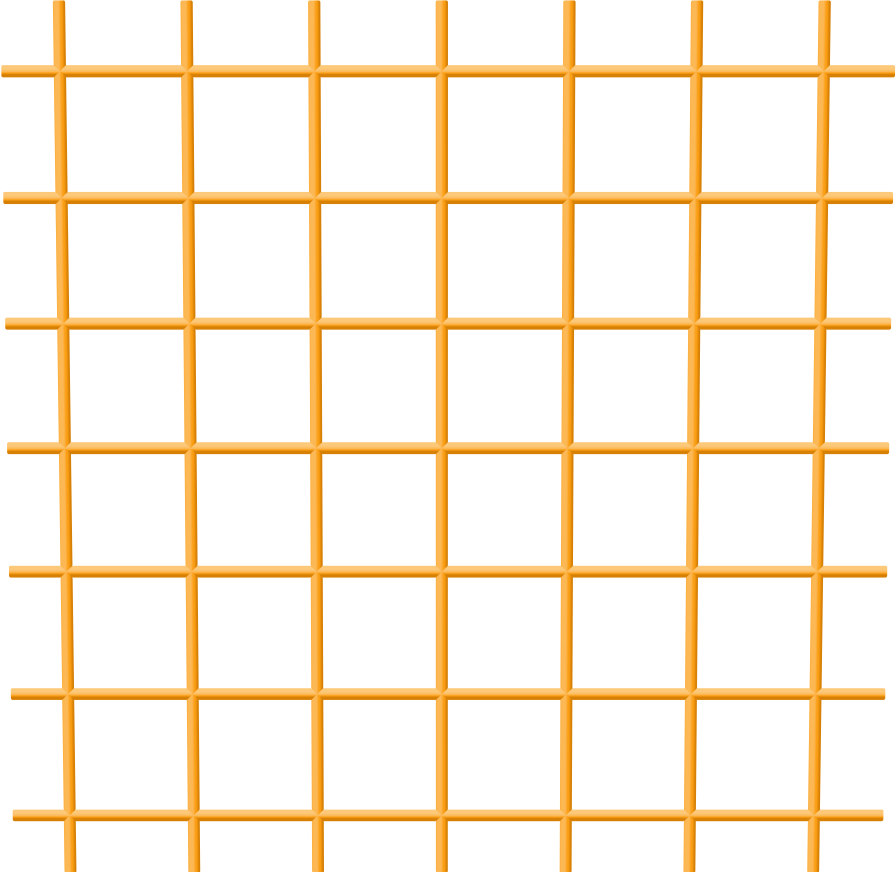
A Shadertoy shader for this pattern:

```glsl
const float CELL = 0.146;          // grid spacing, in canvas heights
const float TAPER = 0.00441;       // perspective shrink per row
const vec2 ORIGIN = vec2(0.5067, 0.0817);
const float LAST = 3.0;            // bars run from -LAST to LAST
const float HALF_WIDTH = 0.048;    // bar half width, in cells

const vec3 PALE = vec3(0.99, 0.79, 0.48);
const vec3 LIGHT = vec3(0.99, 0.72, 0.33);
const vec3 ORANGE = vec3(0.98, 0.62, 0.08);
const vec3 DARK = vec3(0.84, 0.50, 0.02);

// Canvas position (y down) to grid cells; z is the perspective depth.
vec3 toGrid(vec2 p) {
    vec2 t = (p - ORIGIN) / CELL;
    float depth = 1.0 / (1.0 - TAPER * t.y);
    return vec3(t * depth - vec2(0.0, LAST), depth);
}

// Signed offset to the nearest bar on each axis.
vec2 barOffset(vec2 g) {
    return g - clamp(round(g), -LAST, LAST);
}

// Rounded bar: position along, offset across, and the two ends.
float barDistance(float along, float across, float start, float end) {
    float radius = 0.015;
    vec2 halfSize = vec2(0.5 * (end - start), HALF_WIDTH);
    vec2 q = abs(vec2(along - 0.5 * (start + end), across)) - halfSize + radius;
    return length(max(q, 0.0)) + min(max(q.x, q.y), 0.0) - radius;
}

// Lit from above: pale top, dark underside.
vec3 horizontalShade(float t) {
    vec3 c = mix(PALE, LIGHT, smoothstep(0.25, 0.6, t));
    c = mix(c, ORANGE, smoothstep(0.5, 0.68, t));
    return mix(c, DARK, smoothstep(0.62, 0.8, t));
}

// Lit from the left: light side, orange core, dark right edge.
vec3 verticalShade(float t) {
    vec3 c = mix(ORANGE, LIGHT, smoothstep(-0.15, 0.15, t));
    c = mix(c, ORANGE, smoothstep(0.4, 0.68, t));
    return mix(c, DARK, smoothstep(0.68, 0.95, t));
}

void mainImage(out vec4 fragColor, in vec2 fragCoord) {
    vec2 p = vec2(fragCoord.x, iResolution.y - fragCoord.y) / iResolution.y;
    vec3 grid = toGrid(p);
    vec2 d = barOffset(grid.xy);
    float pixel = grid.z / (CELL * iResolution.y);

    // Union of both bar directions
    float rowBar = barDistance(grid.x, d.y, -3.46, 3.56);
    float columnBar = barDistance(grid.y, d.x, -3.555, 3.474);
    float coverage = clamp(0.5 - min(rowBar, columnBar) / pixel, 0.0, 1.0);

    // Crossings are mitred along their diagonals
    vec2 across = clamp(d / HALF_WIDTH * 0.5 + 0.5, 0.0, 1.0);
    float mitre = clamp(0.5 + (abs(d.x) - abs(d.y)) / (1.4 * pixel), 0.0, 1.0);
    vec3 bar = mix(verticalShade(across.x), horizontalShade(across.y), mitre);

    fragColor = vec4(mix(vec3(1.0), bar, coverage), 1.0);
}
```
